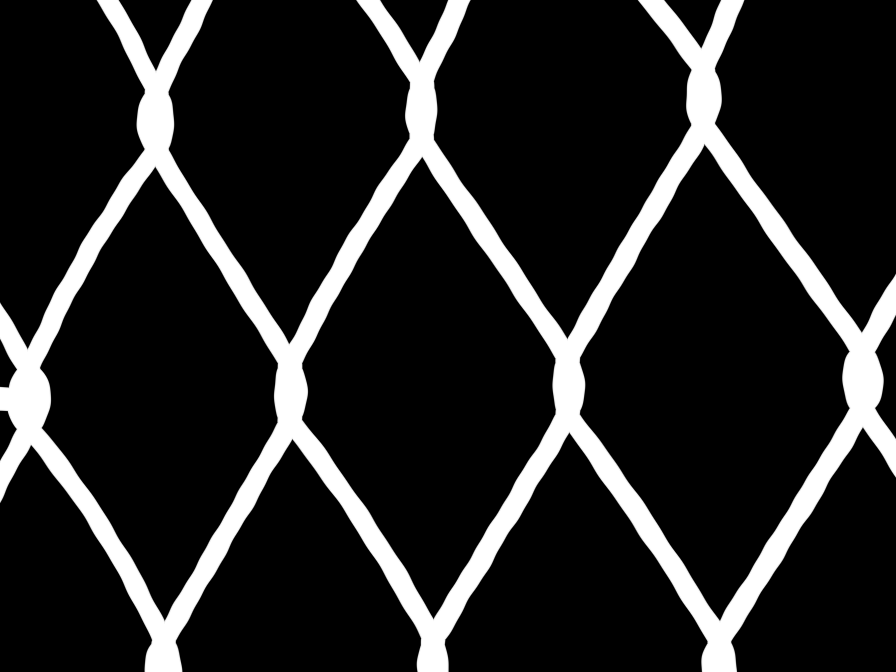
Give the GLSL for this pattern, as a WebGL 2 fragment shader.

```glsl
#version 300 es
precision highp float;
// White chain-link mesh of knotted, slightly skewed diamonds on black.
uniform vec2 u_resolution;
out vec4 fragColor;

// Knot centre for a column u and a row counted downward; columns widen to the right.
vec2 knotAt(float u, float row) {
    float above = max(1.0 - row, 0.0);
    float x = 0.043 + 0.377 * u + 0.0122 * u * u + 0.0087 * (row - 1.0);
    x += 0.0061 * (1.5 - u) * above * above - 0.0139 * above * (above - 1.0);
    float y = 0.406 + 0.0095 * u - (row - 1.0) * (0.408 + 0.0028 * u * u);
    return vec2(x, y);
}

// Distance to the centre line of a strand that bows sideways in its middle.
float strand(vec2 p, vec2 a, vec2 b, float bow) {
    vec2 d = b - a;
    float t = clamp(dot(p - a, d) / dot(d, d), 0.0, 1.0);
    vec2 normal = normalize(vec2(-d.y, d.x));
    return length(p - a - d * t - normal * bow * 4.0 * t * (1.0 - t));
}

// Approximate signed distance to an ellipse.
float ellipse(vec2 p, vec2 radii) {
    float k = length(p / radii);
    return k * (k - 1.0) / max(length(p / (radii * radii)), 0.001);
}

void main() {
    vec2 p = gl_FragCoord.xy / u_resolution.y;

    // Small irregularities along the wire edges
    vec2 q = p + 0.0009 * vec2(sin(p.y * 71.0) + 0.5 * sin(p.y * 163.0 + p.x * 40.0),
                               sin(p.x * 83.0 + p.y * 29.0));
    float dist = 1.0;

    for (int j = -1; j <= 2; j++) {
        float row = float(j);
        float odd = mod(row, 2.0);
        for (int i = -1; i <= 4; i++) {
            float u = float(i) + 0.5 * (1.0 - odd);
            vec2 knot = knotAt(u, row);
            vec2 stem = vec2(0.0, 0.042);

            // Twisted knot: a narrow stem with a bulge, fatter toward the sides
            float bulge = 0.0235 + 0.0035 * (u - 1.6) * (u - 1.6);
            dist = min(dist, strand(q, knot - stem, knot + stem, 0.0) - 0.018);
            dist = min(dist, ellipse(q - knot, vec2(bulge, 0.053)));

            // Two strands down to the next row; one wire family bows
            for (float side = -1.0; side <= 1.0; side += 2.0) {
                vec2 next = knotAt(u + 0.5 * side, row + 1.0);
                float bends = step(0.0, side * (odd - 0.5));
                float bow = side * bends * 0.013 * clamp(1.0 - u / 3.0, 0.0, 1.0);
                dist = min(dist, strand(q, knot - stem, next + stem, bow)
                                 - 0.0143 - 0.0005 * u);
            }
        }
    }

    // Loose wire end beside the leftmost knot
    dist = min(dist, strand(q, vec2(-0.02, 0.406), vec2(0.043, 0.406), 0.0) - 0.018);

    // Wire colour with a slightly duller rim, over black
    float pixel = 0.75 / u_resolution.y;
    float wire = mix(0.95, 1.0, smoothstep(0.001, 0.0025, -dist));
    float cover = 1.0 - smoothstep(-pixel, pixel, dist);
    fragColor = vec4(vec3(wire * cover), 1.0);
}
```
